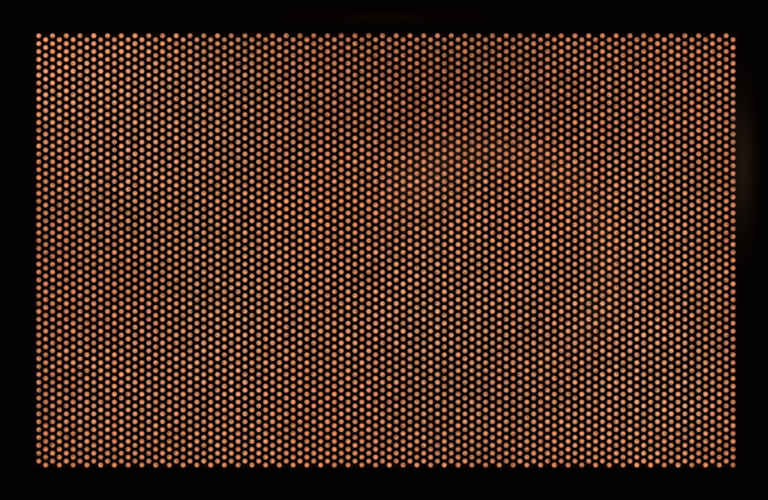
Give the GLSL for this pattern, as a Shadertoy shader.

```glsl
float hash(vec2 p) {
    return fract(sin(dot(p, vec2(127.1, 311.7))) * 43758.5453);
}

// Value noise that wraps after a whole number of cells
float wrapNoise(vec2 uv, vec2 cells) {
    vec2 p = uv * cells;
    vec2 i = floor(p), f = fract(p);
    f = f * f * (3.0 - 2.0 * f);
    float a = hash(mod(i, cells));
    float b = hash(mod(i + vec2(1, 0), cells));
    float c = hash(mod(i + vec2(0, 1), cells));
    float d = hash(mod(i + vec2(1, 1), cells));
    return mix(mix(a, b, f.x), mix(c, d, f.x), f.y);
}

// Soft elliptical glow
float glow(vec2 uv, vec2 center, vec2 size) {
    vec2 q = (uv - center) / size;
    return exp(-dot(q, q));
}

void mainImage(out vec4 fragColor, in vec2 fragCoord) {
    vec2 uv = fragCoord / iResolution.xy;

    // Staggered sheet: 102 columns of 55 holes, row 0 at the top
    vec2 grid = vec2((uv.x - 0.0505) / 0.904 * 101.0, (0.9285 - uv.y) / 0.8586 * 54.5);
    vec2 toHole = vec2(9.0);
    vec2 holeId = vec2(0.0);
    for (int k = 0; k < 2; k++) {
        float column = clamp(floor(grid.x) + float(k), 0.0, 101.0);
        float shift = 0.5 * mod(column, 2.0);
        float row = clamp(floor(grid.y - shift + 0.5), 0.0, 54.0);
        vec2 delta = vec2((grid.x - column) * 0.866, grid.y - row - shift);
        if (dot(delta, delta) < dot(toHole, toHole)) {
            toHole = delta;
            holeId = vec2(column, row);
        }
    }

    // Rounded hole with a soft rim
    float random = hash(holeId + 3.0);
    float pixel = 63.5 / iResolution.y;
    float soft = max(0.16, 0.7 * pixel);
    float radius = 0.3 + 0.02 * (random - 0.5);
    float cover = 1.0 - smoothstep(radius - soft, radius + soft, length(toHole));

    // Uneven light through the holes and a dull speck in some of them
    float cloud = 0.6 * wrapNoise(uv, vec2(5, 4)) + 0.4 * wrapNoise(uv, vec2(13, 9));
    float light = 0.82 + 0.2 * cloud + 0.16 * hash(holeId + 17.0);
    light += 0.16 * glow(uv, vec2(0.06, 0.88), vec2(0.12, 0.15));
    light -= 0.12 * glow(uv, vec2(0.5, 0.85), vec2(0.25, 0.16));
    float angle = 6.2832 * random;
    vec2 speck = 0.13 * vec2(cos(angle), sin(angle));
    float dull = 1.0 - smoothstep(0.03, 0.17, length(toHole - speck));
    light -= 0.28 * dull * step(0.6, hash(holeId + 41.0));

    // Dark sheet fading into a black frame
    vec2 outside = abs(uv - vec2(0.5025, 0.499)) - vec2(0.456, 0.434);
    float sheet = 1.0 - smoothstep(-0.004, 0.006, max(outside.x, outside.y));
    vec3 color = mix(vec3(0.012, 0.004, 0.004), vec3(0.055, 0.014, 0.012), sheet);

    // Faint curved reflection on the sheet and glows on the frame
    vec2 arc = (uv - vec2(0.64, 0.47)) * vec2(1.53, 1.0);
    float ring = exp(-pow((length(arc) - 0.23) / 0.045, 2.0));
    ring *= smoothstep(-0.25, 0.2, arc.x + arc.y);
    float haze = 0.8 * ring + 0.6 * glow(uv, vec2(0.55, 0.62), vec2(0.08, 0.12));
    color += vec3(0.07, 0.05, 0.03) * haze * sheet;
    color += vec3(0.11, 0.075, 0.045) * glow(uv, vec2(0.968, 0.67), vec2(0.014, 0.13));
    color += vec3(0.035, 0.012, 0.008) * glow(uv, vec2(0.5, 0.965), vec2(0.1, 0.014));

    // Copper light, warmer or paler from place to place
    vec3 copper = mix(vec3(0.85, 0.52, 0.36), vec3(0.86, 0.61, 0.45), wrapNoise(uv, vec2(7, 5)));
    color = mix(color, copper * light, cover);
    fragColor = vec4(color, 1.0);
}
```
